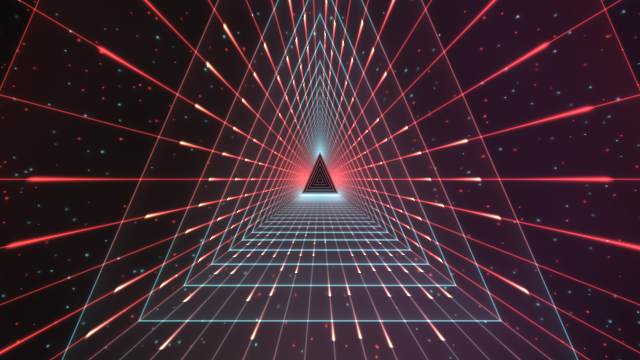
A Shadertoy shader for this background:

```glsl
const vec3 RED = vec3(1.0, 0.22, 0.22);
const vec3 CYAN = vec3(0.34, 0.84, 0.86);
const vec3 EMBER = vec3(1.0, 0.82, 0.58);

float hash(vec2 p) {
    p = fract(p * vec2(0.1031, 0.1137));
    p += dot(p, p.yx + 33.33);
    return fract((p.x + p.y) * p.x * 7.31);
}

float gradDot(vec2 cell, vec2 offset) {
    float angle = 6.2832 * hash(cell + 71.0);
    return dot(vec2(cos(angle), sin(angle)), offset);
}

float gradientNoise(vec2 p) {
    vec2 i = floor(p), f = fract(p), e = vec2(1, 0);
    vec2 u = f * f * f * (f * (f * 6.0 - 15.0) + 10.0);
    return mix(mix(gradDot(i, f), gradDot(i + e, f - e), u.x),
               mix(gradDot(i + e.yx, f - e.yx), gradDot(i + 1.0, f - 1.0), u.x), u.y);
}

// Drifting specks, one at most per grid cell, stretched along the view ray
vec3 specks(vec2 p, float size, float seed) {
    vec2 cell = floor(p / size);
    vec2 id = cell + seed;
    vec2 jitter = 0.25 + 0.5 * vec2(hash(id), hash(id + 19.7));
    vec2 center = (cell + jitter) * size;
    vec2 outward = normalize(center);
    vec2 d = p - center;
    float along = dot(d, outward);
    float across = dot(d, vec2(-outward.y, outward.x));
    float r = length(vec2(along * (along < 0.0 ? 0.65 : 1.0), across));
    float radius = mix(0.0018, 0.0038, hash(id + 5.3));
    float light = exp(-r * r / (radius * radius)) + 0.14 * exp(-r / radius * 0.7);
    vec3 tint = hash(id + 41.0) < 0.5 ? CYAN * 0.75 : RED * 0.8;
    return tint * light * step(hash(id + 63.0), 0.38) * (0.3 + 0.6 * hash(id + 8.0));
}

void mainImage(out vec4 fragColor, in vec2 fragCoord) {
    float px = 1.0 / iResolution.y;
    vec2 p = (fragCoord - 0.5 * iResolution.xy) * px - vec2(0.0, 0.002);
    vec2 m = vec2(abs(p.x), p.y);

    // Triangular tunnel: cross-section scale, depth and place on the wall
    float side = (m.x + 0.434 * p.y) / 0.845;
    bool isFloor = -p.y > side;
    float scale = max(max(-p.y, side), 0.001);
    float depth = 1.18 / scale;
    float height = p.y / scale;
    float outside = smoothstep(0.033, 0.042, scale);

    // Backdrop: near black on the left, purple on the right, grey inside
    vec3 col = mix(vec3(0.085, 0.06, 0.065), vec3(0.165, 0.08, 0.155), smoothstep(-0.5, 0.75, p.x));
    col *= 1.0 - 0.3 * smoothstep(0.6, 1.05, length(p));
    col += vec3(0.02, 0.01, 0.018) * gradientNoise(p * 4.0);
    float inside = smoothstep(1.7, 5.0, depth);
    col += inside * (isFloor ? vec3(0.11, 0.12, 0.14) : vec3(0.085, 0.085, 0.095));
    col += vec3(0.12, 0.085, 0.105) * smoothstep(-0.15, -0.5, p.y) * exp(-m.x * m.x * 4.0);

    for (int i = 0; i < 2; i++) {
        float layer = float(i);
        col += specks(p, 0.048 + 0.023 * layer, 37.0 + 90.0 * layer) * smoothstep(0.15, 0.45, length(p));
    }

    // Frames at equal steps of depth, each with a faint pane of light
    float frame = max(1.0, floor(depth + 0.5));
    float frameDist = abs(scale - 1.18 / frame) / (isFloor ? 1.0 : 1.29);
    float lineWidth = 0.0012 + px;
    float frameLine = 1.0 - smoothstep(0.0, lineWidth, frameDist);
    float spacingFade = clamp(scale * scale / (6.0 * lineWidth), 0.2, 1.0);
    float redness = smoothstep(-0.75, 0.0, height) * (1.0 - smoothstep(0.65, 1.4, height));
    redness = isFloor ? 0.0 : (frame < 1.5 ? 1.0 : redness * 0.75);
    vec3 frameTint = mix(CYAN, RED, redness);
    float pane = depth > 1.0 ? exp(-fract(depth) * 4.0) : 0.0;
    float frameLight = (isFloor ? 0.55 : 0.42) * frameLine + 0.09 * exp(-frameDist * 180.0);
    col += outside * frameTint * (spacingFade * frameLight + 0.07 * pane);

    // Rails running to the vanishing point
    float pitch = isFloor ? 0.1705 : 0.2;
    float shift = isFloor ? 0.5 : 0.0;
    float rail = floor((isFloor ? p.x / scale : height) / pitch + 0.5 - shift) + shift;
    float k = rail * pitch;
    vec2 dir = normalize(isFloor ? vec2(k, -1.0) : vec2(0.845 - 0.434 * k, k));
    vec2 q = isFloor ? p : m;
    float railDist = abs(q.x * dir.y - q.y * dir.x);
    float wall = isFloor ? 100.0 : 40.0 * sign(p.x);
    vec2 railId = vec2(rail + wall + 150.0, 3.0);
    float railFade = smoothstep(0.03, 0.2, scale);
    float railLine = 1.0 - smoothstep(0.0, lineWidth, railDist);
    vec3 railTint = isFloor ? mix(CYAN, RED, 0.35) * 0.5 : RED * 0.85;
    float railHalo = 0.13 * exp(-railDist * 170.0) * smoothstep(0.1, 0.45, scale);
    col += railFade * railTint * (railLine * 0.52 + railHalo);

    // Comets on the rails: hot heads outward, red tails inward
    float travel = depth - (isFloor ? 0.55 : 0.2) - 0.2 * (hash(railId) - 0.5);
    float flight = floor(travel);
    float tail = fract(travel);
    float lit = step(hash(railId + vec2(0.0, flight * 7.0)), 0.62);
    lit *= (isFloor ? abs(k) < 1.2 : k > -0.9) ? 1.0 : 0.0;
    float comet = lit * smoothstep(0.0, 0.05, tail) * exp(-tail * 3.4);
    float cometWidth = 0.0016 + 0.0055 * scale;
    float core = exp(-railDist * railDist / (cometWidth * cometWidth));
    float heat = flight < 1.5 ? 0.0 : exp(-tail * 3.0);
    vec3 cometTint = mix(RED, EMBER * 1.3, heat);
    float cometHalo = 0.16 * exp(-railDist / cometWidth * 0.6) * smoothstep(0.08, 0.35, scale);
    col += mix(0.35, 1.0, smoothstep(0.08, 0.3, scale)) * railFade * comet
         * (cometTint * core * 1.15 + RED * cometHalo);

    // Glow around the far opening: red flanks, cyan apex, base and beam
    float flank = length(m - vec2(0.045, 0.005));
    float apex = length(vec2(p.x * 1.6, p.y - 0.07));
    float base = length(vec2(max(m.x - 0.05, 0.0), p.y + 0.045));
    float beam = exp(-m.x * 55.0) * smoothstep(0.04, 0.12, p.y) * exp(-max(p.y, 0.0) * 6.5);
    vec3 glow = RED * (0.85 * exp(-flank * 30.0) + 0.13 * exp(-flank * 8.0));
    glow += CYAN * (0.85 * exp(-apex * 36.0) + 0.75 * exp(-base * 50.0) + 0.4 * beam);
    col += glow * outside;

    // Dark opening with thin nested outlines, lighter toward its rim
    float nested = 0.5 + 0.5 * cos(scale * 6.2832 / 0.0075);
    vec3 opening = vec3(0.10, 0.06, 0.08) + vec3(0.20, 0.14, 0.16) * nested;
    opening += (isFloor ? CYAN : RED) * 0.25 * smoothstep(0.015, 0.04, scale);
    col = mix(opening, col, outside);

    fragColor = vec4(min(col, 1.0), 1.0);
}
```
